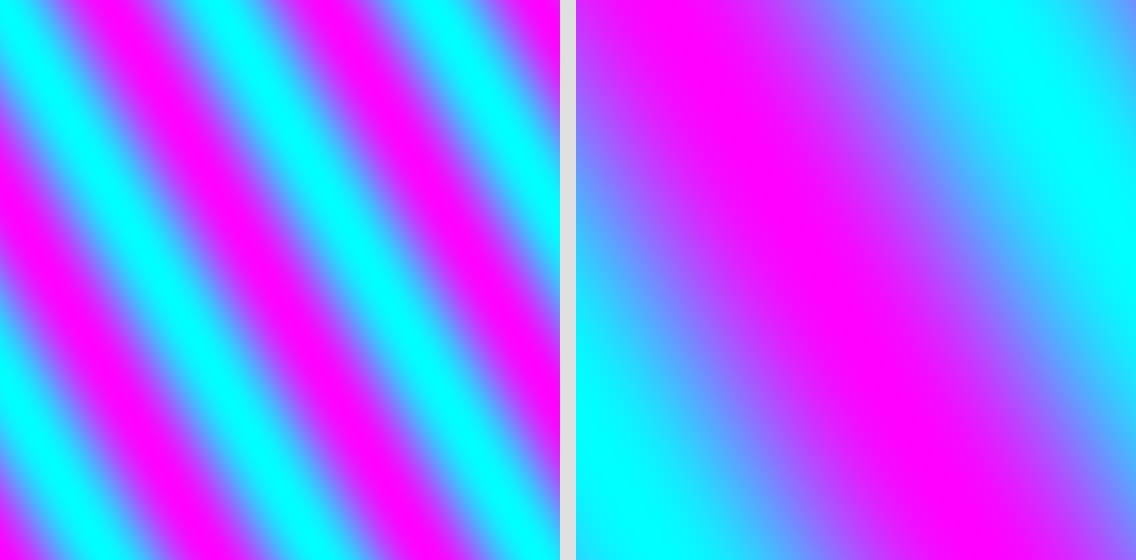
Left: the whole. Right: its middle third, enlarged.
A WebGL 1 fragment shader for this background:

```glsl
precision highp float;

// Soft diagonal bands that fade between magenta and cyan.
// The position is projected onto a tilted axis, and a cosine wave
// along that axis blends the two colours.

uniform vec2 u_resolution;

const float TAU = 6.2831853;
const float BANDS_PER_CANVAS = 3.0; // periods per canvas height, across the bands
const float AXIS_ANGLE = TAU / 12.0; // 30 degrees above horizontal
const vec3 MAGENTA = vec3(1.0, 0.0, 1.0);
const vec3 CYAN = vec3(0.0, 1.0, 1.0);

// Distance along an axis through the origin at the given angle.
float alongAxis(vec2 p, float angle) {
    return dot(p, vec2(cos(angle), sin(angle)));
}

// Smooth wave from 0 to 1 that peaks at every whole phase.
float cosineWave(float phase) {
    return 0.5 + 0.5 * cos(TAU * phase);
}

// Blend of two colours repeating along the axis.
vec3 softBands(vec2 p, float angle, float frequency, vec3 trough, vec3 peak) {
    float phase = frequency * alongAxis(p, angle);
    return mix(trough, peak, cosineWave(phase));
}

void main() {
    vec2 p = gl_FragCoord.xy / u_resolution.y;
    vec3 color = softBands(p, AXIS_ANGLE, BANDS_PER_CANVAS, CYAN, MAGENTA);
    gl_FragColor = vec4(color, 1.0);
}
```
